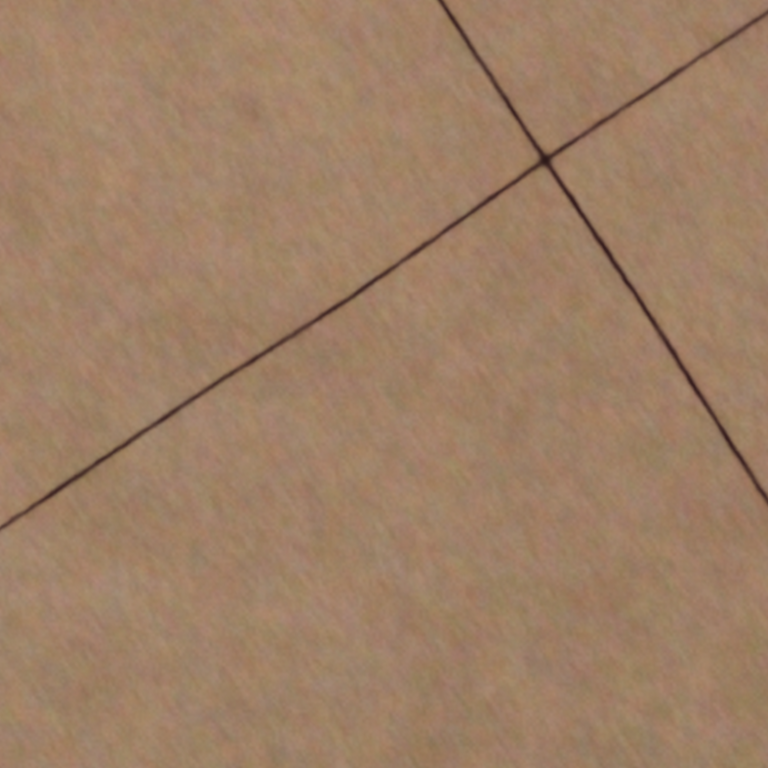
A Shadertoy shader for this texture:

```glsl
// Tan stone paving with two dark, uneven joints crossing at the upper right.

const vec3 STONE = vec3(0.622, 0.500, 0.398);
const vec3 JOINT = vec3(0.225, 0.125, 0.120);
const vec2 CROSSING = vec2(0.7100, 0.7915);
const vec2 LONG_START = vec2(-0.030, 0.291);
const vec2 LONG_LOW = vec2(0.260, 0.487);
const vec2 LONG_MID = vec2(0.450, 0.608);
const vec2 LONG_END = vec2(1.030, 1.004);
const vec2 STEEP_TOP = vec2(0.5534, 1.0300);
const vec2 STEEP_BEND = vec2(0.8270, 0.6180);
const vec2 STEEP_END = vec2(1.0200, 0.3150);
const float LONG_WIDTH = 0.0036;
const float STEEP_WIDTH = 0.0038;
const float MOTTLE = 0.060;
const float GRAIN = 0.050;
const float STREAK = 0.032;
const float SPECKLE = 0.026;
const float CHROMA = 0.085;

float hash(vec2 p) {
    vec3 q = fract(vec3(p.xyx) * 0.1031);
    q += dot(q, q.yzx + 33.33);
    return fract((q.x + q.y) * q.z);
}

float noise(vec2 p) {
    vec2 cell = floor(p);
    vec2 f = fract(p);
    f = f * f * (3.0 - 2.0 * f);
    return mix(mix(hash(cell), hash(cell + vec2(1, 0)), f.x),
               mix(hash(cell + vec2(0, 1)), hash(cell + vec2(1, 1)), f.x), f.y);
}

// Layered noise centred on zero
float fbm(vec2 p) {
    float sum = 0.0;
    float gain = 0.5;
    for (int i = 0; i < 4; i++) {
        sum += gain * (noise(p) - 0.5);
        p = mat2(1.6, 1.2, -1.2, 1.6) * p + 17.3;
        gain *= 0.55;
    }
    return sum;
}

float segmentDistance(vec2 p, vec2 a, vec2 b) {
    vec2 ap = p - a;
    vec2 ab = b - a;
    return length(ap - ab * clamp(dot(ap, ab) / dot(ab, ab), 0.0, 1.0));
}

float softSpot(vec2 p, vec2 centre, float radius) {
    vec2 d = (p - centre) / radius;
    return exp(-dot(d, d));
}

float jointProfile(float d, float width) {
    return exp(-pow(d / width, 2.0));
}

vec3 stoneColour(vec2 uv) {
    // Broad lighting: paler and pinker at the upper left
    vec3 colour = STONE + 0.016 * (uv.y - uv.x);
    colour += vec3(0.008, 0.0, -0.002) * (uv.y - 0.5);

    // Cloudy mottling, grain, and short streaks across the long joint
    vec2 slab = mat2(0.83, -0.56, 0.56, 0.83) * uv;
    colour += MOTTLE * fbm(uv * 9.0);
    colour += GRAIN * fbm(slab * vec2(75.0, 48.0) + 31.0);
    colour += STREAK * (noise(slab * vec2(150.0, 52.0) + 7.0) - 0.5);
    colour += SPECKLE * (noise(uv * 230.0) - 0.5);

    // Pink, green and blue flecks
    float warm = fbm(slab * vec2(62.0, 38.0) + 71.0);
    float cool = fbm(uv * 46.0 + 113.0);
    colour += CHROMA * (warm * vec3(0.7, -0.45, 0.1) + cool * vec3(-0.2, -0.1, 1.0));

    // Weathered stains
    colour -= 0.045 * softSpot(uv, vec2(0.325, 0.855), 0.022);
    colour -= 0.025 * softSpot(uv, vec2(0.020, 0.725), 0.045);
    colour -= 0.025 * softSpot(uv, vec2(0.530, 0.205), 0.022);
    colour -= 0.022 * softSpot(uv, vec2(0.550, 0.518), 0.025);
    return colour;
}

void mainImage(out vec4 fragColor, in vec2 fragCoord) {
    vec2 uv = fragCoord / iResolution.xy;
    vec3 colour = stoneColour(uv);

    // Joint edges wander a little
    vec2 p = uv + 0.0026 * vec2(fbm(uv * 55.0), fbm(uv * 55.0 + 50.0));
    float longDist = min(min(segmentDistance(p, LONG_START, LONG_LOW),
                             segmentDistance(p, LONG_LOW, LONG_MID)),
                         min(segmentDistance(p, LONG_MID, CROSSING),
                             segmentDistance(p, CROSSING, LONG_END)));
    float steepDist = min(segmentDistance(p, STEEP_TOP, CROSSING),
                      min(segmentDistance(p, CROSSING, STEEP_BEND),
                          segmentDistance(p, STEEP_BEND, STEEP_END)));

    // Faint brown, patchy fringe beside each joint
    float fringe = max(jointProfile(longDist, 0.009), jointProfile(steepDist, 0.009));
    colour -= fringe * (0.6 + 1.6 * fbm(uv * 70.0)) * vec3(0.040, 0.038, 0.035);

    // Dark cores, uneven in width and depth along their length
    float wear = 0.76 + 0.55 * fbm(uv * 42.0 + 9.0);
    float swell = 1.0 + 0.5 * fbm(uv * 24.0 + 40.0);
    float deep = softSpot(uv, STEEP_BEND, 0.11);
    float longWear = wear - 0.10 * smoothstep(0.70, 0.85, uv.x);
    float longCore = longWear * jointProfile(longDist, LONG_WIDTH * swell);
    float steepCore = (wear + 0.08 + 0.14 * deep) * jointProfile(steepDist, STEEP_WIDTH * swell);
    float core = 1.0 - (1.0 - clamp(longCore, 0.0, 1.0)) * (1.0 - clamp(steepCore, 0.0, 1.0));
    colour = mix(colour, JOINT, core);
    colour = mix(colour, JOINT * 0.75, 0.9 * softSpot(uv, CROSSING, 0.0080));

    fragColor = vec4(clamp(colour, 0.0, 1.0), 1.0);
}
```
